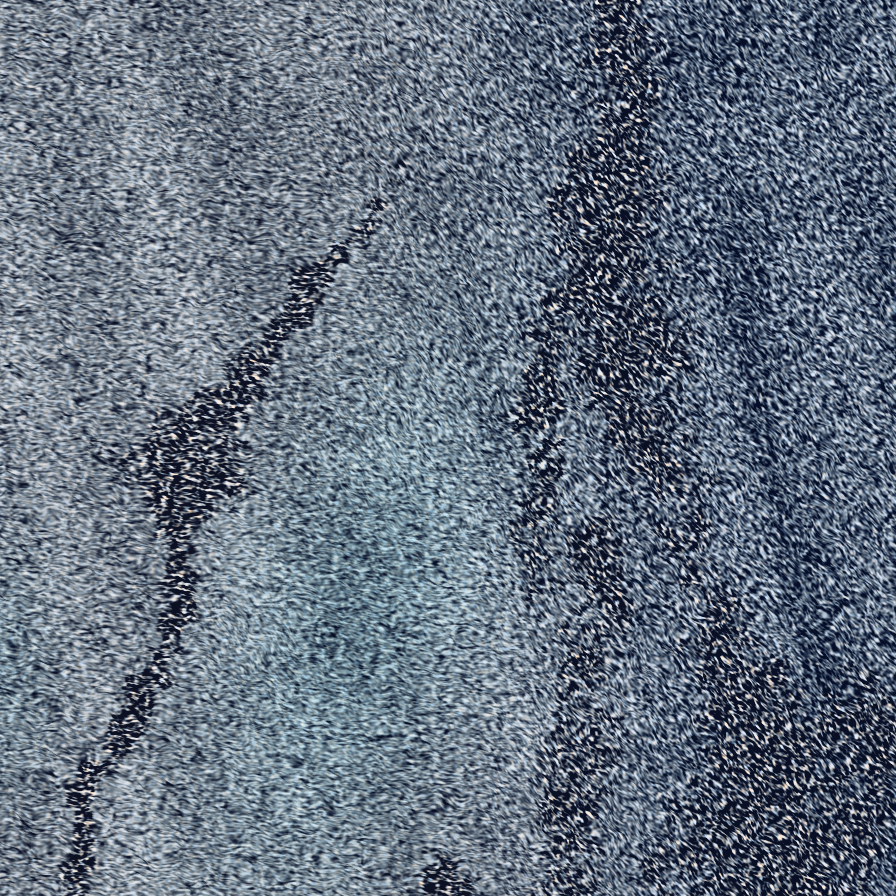
A WebGL 1 fragment shader for this texture:

```glsl
precision highp float;
uniform vec2 u_resolution;

const vec3 INK = vec3(0.035, 0.06, 0.14);
const vec3 NAVY = vec3(0.13, 0.17, 0.27);
const vec3 SLATE = vec3(0.25, 0.30, 0.37);
const vec3 STEEL = vec3(0.40, 0.45, 0.51);
const vec3 MIST = vec3(0.55, 0.60, 0.65);
const vec3 PALE = vec3(0.73, 0.77, 0.82);
const vec3 GLINT = vec3(0.90, 0.91, 0.93);

vec2 hash22(vec2 p) {
  vec3 q = fract(p.xyx * vec3(0.1031, 0.1030, 0.0973));
  q += dot(q, q.yzx + 33.33);
  return fract((q.xx + q.yz) * q.zy);
}

float slope(vec2 cell, vec2 offset) {
  return dot(hash22(cell) * 2.0 - 1.0, offset);
}

// Gradient noise, centred on zero
float noise(vec2 p) {
  vec2 i = floor(p);
  vec2 f = p - i;
  vec2 w = f * f * f * (f * (f * 6.0 - 15.0) + 10.0);
  vec2 e = vec2(1.0, 0.0);
  float low = mix(slope(i, f), slope(i + e.xy, f - e.xy), w.x);
  float high = mix(slope(i + e.yx, f - e.yx), slope(i + e.xx, f - e.xx), w.x);
  return mix(low, high, w.y);
}

vec2 noise2(vec2 p) {
  return vec2(noise(p), noise(p + 51.0));
}

vec2 rotate(vec2 p, float a) {
  float c = cos(a), s = sin(a);
  return vec2(c * p.x - s * p.y, s * p.x + c * p.y);
}

// Short dashes lying along the given angle, about unit deviation
float dashes(vec2 p, float angle, vec2 density) {
  vec2 q = rotate(p, angle) * density;
  return 3.9 * (noise(q) + 0.75 * noise(q * 1.8 + 37.0));
}

// Thin broken lines along the zero crossings of stretched noise
float creases(vec2 p, float angle, vec2 density) {
  vec2 q = rotate(p, angle) * density;
  float line = 1.0 - smoothstep(0.02, 0.12, abs(noise(q)));
  return line * smoothstep(-0.1, 0.2, noise(q * 0.6 + 19.0));
}

float bell(float offset, float width) {
  float t = offset / width;
  return exp(-t * t);
}

float span(float y, float low, float high, float soft) {
  return smoothstep(low - soft, low + soft, y)
       * (1.0 - smoothstep(high - soft, high + soft, y));
}

// Dark speckled rifts, each a curve x(y) with its own width
float rifts(vec2 p) {
  float y = p.y;
  float leftX = 0.085 + 0.12 * smoothstep(0.02, 0.36, y) + 0.8 * max(y - 0.5, 0.0);
  float left = bell(p.x - leftX, 0.02 + 0.042 * bell(y - 0.49, 0.07))
             * span(y, 0.0, 0.78, 0.08);
  float mainX = 0.88 - 0.2 * smoothstep(0.0, 0.72, y) + 0.02 * smoothstep(0.7, 1.0, y);
  float mainWidth = 0.04 + 0.035 * bell(y - 0.65, 0.13) + 0.09 * bell(y, 0.2);
  float main = bell(p.x - mainX, mainWidth) * (1.0 - 0.45 * bell(y - 0.38, 0.12));
  float inner = 0.75 * bell(p.x - 0.6, 0.024) * span(y, 0.32, 0.64, 0.07);
  float lowerX = 0.635 + 0.035 * smoothstep(0.0, 0.4, y);
  float lower = 0.72 * bell(p.x - lowerX, 0.04) * span(y, -0.1, 0.45, 0.08);
  float foot = bell(length((p - vec2(0.5, 0.015)) * vec2(1.0, 1.4)), 0.04);
  float edge = 0.8 * bell(length(p - vec2(0.96, 0.17)), 0.08);
  return max(max(max(left, main), max(inner, lower)), max(foot, edge));
}

// Palette spaced by the share of each tone
vec3 ramp(float q) {
  vec3 c = mix(INK, NAVY, smoothstep(0.04, 0.15, q));
  c = mix(c, SLATE, smoothstep(0.13, 0.32, q));
  c = mix(c, STEEL, smoothstep(0.30, 0.54, q));
  c = mix(c, MIST, smoothstep(0.53, 0.77, q));
  c = mix(c, PALE, smoothstep(0.76, 0.92, q));
  return mix(c, GLINT, smoothstep(0.92, 1.0, q));
}

void main() {
  vec2 p = gl_FragCoord.xy / u_resolution;

  // Rifts dissolve into scattered patches at several scales
  vec2 ragged = p + 0.035 * noise2(p * 12.0) + 0.025 * noise2(p * 46.0 + 9.0);
  float scatter = 0.7 * noise(p * 17.0 + 4.0) + 0.7 * noise(p * 38.0 + 20.0)
                + 0.6 * noise(p * 90.0 + 70.0);
  float core = rifts(ragged);
  float rift = smoothstep(0.15, 0.95, core + scatter * smoothstep(0.0, 0.4, core));

  // Fine grain turns from level on the left to slanted on the right
  vec2 wavy = p + 0.006 * noise2(p * 38.0 + 5.0);
  float slant = smoothstep(0.25, 0.75, p.x + 0.3 * p.y - 0.1 + 0.5 * noise(p * 5.0));
  float level = dashes(wavy, 0.15, vec2(100.0, 235.0));
  float tilted = dashes(wavy, 0.8, vec2(110.0, 235.0));
  float grain = mix(level, tilted, slant) / length(vec2(1.0 - slant, slant));
  float crease = mix(creases(wavy, 0.15, vec2(40.0, 105.0)),
                     creases(wavy, 0.75, vec2(45.0, 105.0)), slant);

  // Broad folds and the smooth shaded furrow
  float right = smoothstep(0.42, 0.88, p.x + 0.12 * p.y);
  float folds = noise(vec2(p.x * 10.0 + p.y * 2.2, p.y * 1.6)) + 0.6 * noise(p * 9.0 + 13.0)
              + 0.6 * noise(rotate(p, 0.4) * vec2(18.0, 36.0));
  float furrowX = 0.82 + 0.27 * pow(max(0.87 - p.y, 0.0), 2.0);
  float furrow = bell(ragged.x - furrowX, 0.022) * span(p.y, -0.1, 0.76, 0.1);
  float shade = mix(0.33, -0.14, right) + 0.6 * folds - 0.5 * furrow;
  float cloth = shade + grain * mix(0.68, 1.0, right) - 0.95 * (crease - 0.16);
  float speckled = -0.98 + 1.75 * grain;
  float tone = 1.0 / (1.0 + exp(-1.7 * mix(cloth, speckled, rift)));
  vec3 color = ramp(tone);

  // Regional tints and faint coloured flecks
  float teal = bell(rotate(p - vec2(0.41, 0.34), 0.25).x, 0.14) * bell(p.y - 0.32, 0.3);
  teal = max(teal, 0.6 * bell(p.x, 0.06) * bell(p.y - 0.25, 0.12));
  color += tone * teal * vec3(-0.06, 0.02, 0.015);
  color += vec3(0.01, 0.002, -0.008) * (1.0 - right) * (1.0 - teal);
  color += vec3(-0.014, -0.004, 0.01) * right * (1.0 - rift);
  float fleck = noise(p * 190.0 + 91.0);
  color += tone * fleck * vec3(0.11, 0.0, -0.11) * (1.0 + rift);
  color += rift * tone * vec3(0.05, 0.01, -0.02);
  gl_FragColor = vec4(clamp(color, 0.0, 1.0), 1.0);
}
```
